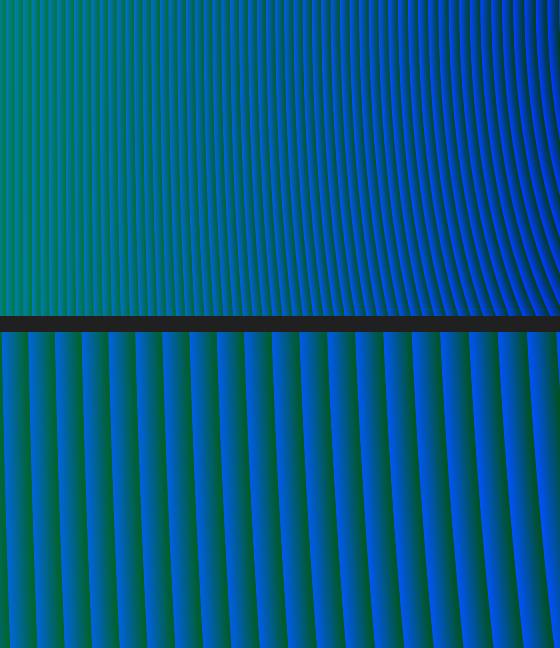
Top, the full canvas; bottom, a detail of the centre.
This pattern is drawn by a Shadertoy shader. Its source:

```glsl
// Bowed vertical slats, each shading from blue to green, widening to the right.

const float SLATS = 66.1;      // slat count before the spacing stretches
const float START = 0.22;      // phase at the left side
const float STRETCH = 0.095;   // widening towards the right
const float BOW = 0.082;       // rightward bend towards the bottom

// Continuous slat index; whole numbers lie on the sharp edges.
float slatPhase(vec2 uv) {
    float drop = 1.0 - uv.y;
    float widened = uv.x - STRETCH * uv.x * uv.x * uv.x;
    float bend = BOW * pow(max(uv.x, 0.0), 1.6) * drop * drop;
    return SLATS * (widened - bend) + START;
}

// Falling ramp from 1 to 0, with its jump smoothed over the given width.
float fallingRamp(float phase, float width) {
    float t = fract(phase);
    return mix(1.0 - t, 1.0, smoothstep(1.0 - width, 1.0, t));
}

// Green fades across the canvas while the blue contrast grows.
vec3 slatColor(float ramp, float across) {
    float green = mix(0.49, 0.225, across);
    float blueLow = mix(0.16, 0.03, across);
    float bluePeak = mix(0.72, 1.0, min(across * 1.4, 1.0));
    return vec3(0.0, green, mix(blueLow, bluePeak, ramp));
}

void mainImage(out vec4 fragColor, in vec2 fragCoord) {
    vec2 uv = fragCoord / iResolution.xy;
    float phase = slatPhase(uv);
    float ramp = fallingRamp(phase, min(fwidth(phase), 0.5));
    fragColor = vec4(slatColor(ramp, uv.x), 1.0);
}
```
